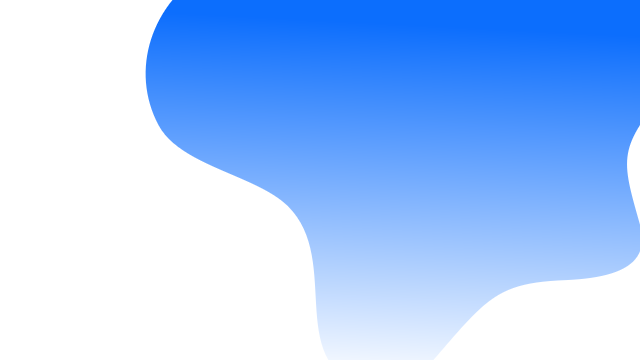
Give the GLSL for this background, as a Shadertoy shader.

```glsl
// A large blue blob on white, fading to white towards the bottom.
// Two chains of cubic Bezier curves bound it; crossings to the left of a
// point give inside or outside, and the nearest distance smooths the edge.

#define DEEP_BLUE   vec3(0.047, 0.430, 0.992)
#define PAPER       vec3(1.0)
#define FADE_START  0.011   // depth below the top where the fade begins
#define FADE_TILT   0.05    // drop of the fade line per unit of x
#define FADE_RATE   0.994   // fade per unit of depth
#define STEPS       24      // straight pieces per curve

struct Outline {
    float nearest;  // distance to the closest edge
    float side;     // +1 outside, -1 inside
};

vec2 bezier(vec2 a, vec2 b, vec2 c, vec2 d, float t) {
    vec2 ab = mix(a, b, t), bc = mix(b, c, t), cd = mix(c, d, t);
    return mix(mix(ab, bc, t), mix(bc, cd, t), t);
}

float segmentDistance(vec2 p, vec2 a, vec2 b) {
    vec2 pa = p - a, ba = b - a;
    return length(pa - ba * clamp(dot(pa, ba) / dot(ba, ba), 0.0, 1.0));
}

// Adds one curve: updates the distance and flips the side at each crossing.
void addCurve(inout Outline o, vec2 p, vec2 a, vec2 b, vec2 c, vec2 d) {
    vec2 from = a;
    for (int i = 1; i <= STEPS; i++) {
        vec2 to = bezier(a, b, c, d, float(i) / float(STEPS));
        o.nearest = min(o.nearest, segmentDistance(p, from, to));
        if ((from.y > p.y) != (to.y > p.y)) {
            float x = mix(from.x, to.x, (p.y - from.y) / (to.y - from.y));
            if (x < p.x) o.side = -o.side;
        }
        from = to;
    }
}

float blobDistance(vec2 p) {
    Outline o = Outline(10.0, 1.0);

    // Left edge, from the top down
    vec2 shoulder = vec2(0.440, 0.653), bend = vec2(0.799, 0.428);
    addCurve(o, p, vec2(0.479, 1.0), vec2(0.398, 0.900), vec2(0.380, 0.766), shoulder);
    addCurve(o, p, shoulder, vec2(0.500, 0.539), vec2(0.711, 0.514), bend);
    addCurve(o, p, bend, vec2(0.917, 0.3125), vec2(0.845, 0.116), vec2(0.912, 0.0));

    // Right edge, from the notch down
    vec2 lobe = vec2(1.778, 0.375), shelf = vec2(1.574, 0.222);
    addCurve(o, p, vec2(1.778, 0.653), vec2(1.722, 0.565), vec2(1.738, 0.516), lobe);
    addCurve(o, p, lobe, vec2(1.808, 0.266), vec2(1.720, 0.229), shelf);
    addCurve(o, p, shelf, vec2(1.382, 0.215), vec2(1.354, 0.174), vec2(1.204, 0.0));

    return o.nearest * o.side;
}

void mainImage(out vec4 fragColor, in vec2 fragCoord) {
    // Canvas height is one unit
    vec2 p = fragCoord / iResolution.y;
    float pixel = 1.0 / iResolution.y;

    // Slightly tilted linear fade
    float depth = 1.0 - p.y - FADE_TILT * p.x;
    float fade = clamp((depth - FADE_START) * FADE_RATE, 0.0, 1.0);
    vec3 blobColor = mix(DEEP_BLUE, PAPER, fade);

    float cover = clamp(0.5 - blobDistance(p) / pixel, 0.0, 1.0);
    fragColor = vec4(mix(PAPER, blobColor, cover), 1.0);
}
```
